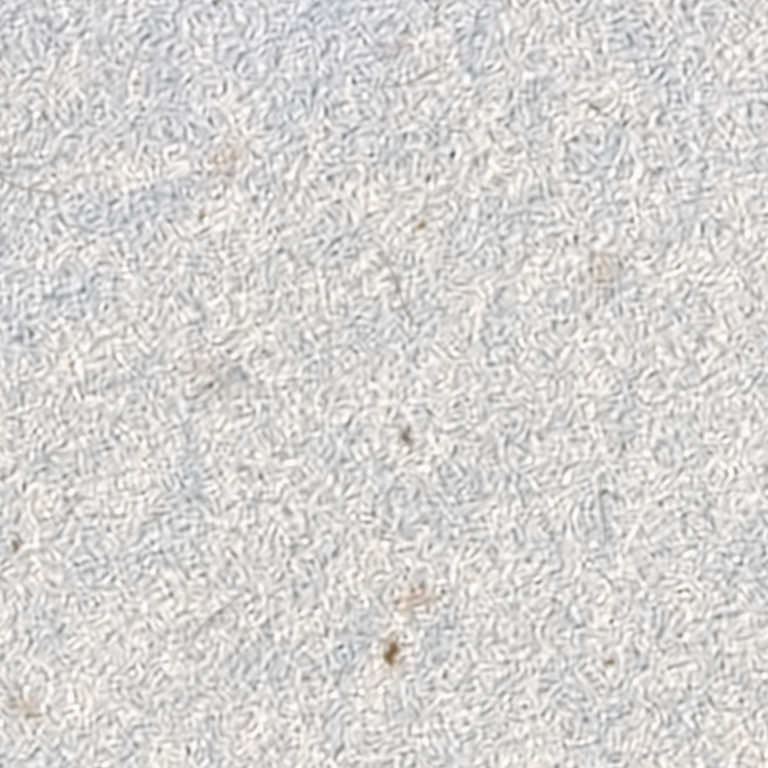
Reproduce this texture procedurally as a WebGL 1 fragment shader.

```glsl
precision highp float;
uniform vec2 u_resolution;

float hash(vec2 p) {
  return fract(sin(dot(p, vec2(127.1, 311.7))) * 43758.55);
}

vec2 hash2(vec2 p) {
  return vec2(hash(p), hash(p + 37.3));
}

vec2 rotate(vec2 p, float a) {
  return vec2(cos(a) * p.x + sin(a) * p.y, cos(a) * p.y - sin(a) * p.x);
}

// Cellular noise of short wave packets: gives worm-like grain
float grain(vec2 p) {
  vec2 cell = floor(p);
  float sum = 0.0;
  for (int y = -1; y <= 1; y++) {
    for (int x = -1; x <= 1; x++) {
      for (int k = 0; k < 3; k++) {
        vec2 id = cell + vec2(float(x), float(y));
        vec2 seed = id + float(k) * 71.7;
        vec2 d = p - id - hash2(seed);
        vec2 rnd = hash2(seed + 13.1);
        float angle = -0.45 + 2.7 * (rnd.x - 0.5);
        float frequency = 6.283 * mix(0.6, 1.5, hash(seed + 5.9));
        float falloff = max(1.0 - dot(d, d), 0.0);
        sum += falloff * falloff * cos(frequency * rotate(d, angle).x + 6.283 * rnd.y);
      }
    }
  }
  return sum;
}

// Evenly spread positions for scattered marks
vec2 scatter(float i, vec2 start) {
  return fract(start + i * vec2(0.7549, 0.5698));
}

float softSpot(vec2 p, vec2 size) {
  vec2 q = p / size;
  return exp(-dot(q, q));
}

void main() {
  vec2 uv = gl_FragCoord.xy / min(u_resolution.x, u_resolution.y);

  // Pale surface: fine grain over mottling and broad clouds
  float fine = grain(uv * 64.0);
  float mottle = grain(uv * 23.0 + 40.0);
  float broad = grain(uv * 8.0 + 90.0);
  float cloud = sin(uv.x * 7.0 + 2.0 * sin(uv.y * 5.0 + 0.6)) * sin(uv.y * 8.0 - uv.x * 3.0 + 1.0);
  float tone = 0.842 + 0.069 * fine - 0.004 * fine * fine;
  tone += 0.018 * mottle + 0.012 * broad + 0.009 * cloud;
  vec3 color = tone + vec3(0.011, 0.001, -0.01);

  // Faint cool and warm drifts
  float coolness = smoothstep(0.3, 1.1, uv.y - 0.5 * uv.x + 0.25 * cloud);
  color += vec3(-0.034, -0.022, 0.008) * coolness;
  color += vec3(0.006, 0.0, -0.006) * (broad + 0.5 * mottle);

  // Blurred tan stains
  for (int i = 0; i < 6; i++) {
    float n = float(i);
    vec2 p = rotate(uv - scatter(n, vec2(0.52, 0.94)), 3.0 * hash(vec2(n, 4.0)));
    p += 0.006 * sin(p.yx * 160.0 + n);
    float stain = softSpot(p, mix(vec2(0.022, 0.014), vec2(0.045, 0.027), hash(vec2(n, 9.0))));
    color *= mix(vec3(1.0), vec3(0.88, 0.82, 0.77), stain * mix(0.4, 0.85, hash(vec2(n, 2.0))));
  }

  // Faint curved fibres
  for (int i = 0; i < 5; i++) {
    float n = float(i);
    vec2 p = rotate(uv - scatter(n, vec2(0.52, 0.62)), 2.1 + n * 1.9);
    p.y += 0.005 * sin(p.x * 50.0 + n);
    float ends = 1.0 - smoothstep(0.025, 0.065, abs(p.x));
    float fibre = ends * exp(-p.y * p.y / 0.000009);
    color = mix(color, vec3(0.6, 0.58, 0.55), 0.5 * fibre);
  }

  // Small dark and brown flecks, the first one largest
  for (int i = 0; i < 13; i++) {
    float n = float(i);
    vec2 rnd = hash2(vec2(n, 17.0));
    vec2 p = rotate(uv - scatter(n, vec2(0.51, 0.15)), 0.3 + 2.4 * rnd.x);
    float size = mix(0.004, 0.0085, rnd.y * rnd.y) + (i == 0 ? 0.006 : 0.0);
    p += size * 0.25 * sin(p.yx * 300.0 + n);
    float fleck = softSpot(p, size * vec2(mix(1.0, 2.0, rnd.x), 0.8));
    vec3 fleckColor = mix(vec3(0.44, 0.35, 0.22), vec3(0.36, 0.34, 0.34), i == 0 ? 0.0 : rnd.x);
    color = mix(color, fleckColor, fleck * (i == 0 ? 0.95 : mix(0.45, 0.85, rnd.y)));
  }

  gl_FragColor = vec4(clamp(color, 0.0, 0.98), 1.0);
}
```
